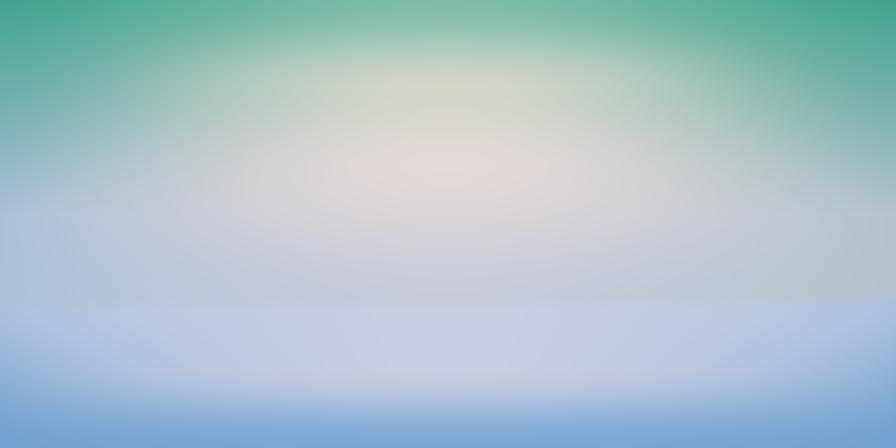
Write a WebGL 1 fragment shader that draws this background.

```glsl
precision highp float;
// A soft studio backdrop: a green wall with a warm oval glow above a blue floor.
// Each zone blends a vertical ramp for its middle with one for its sides,
// and a gently waving, feathered horizon joins the two zones.

uniform vec2 u_resolution;

const float PI = 3.14159265;

// Bell across the width: 1 in the middle, 0 at the sides; sharper as power grows.
float bell(float x, float power) {
  return pow(max(cos(PI * (x - 0.5)), 0.0), power);
}

// Blends three colours down the height, easing between the given depths.
vec3 ramp(float depth, vec3 top, vec3 middle, vec3 bottom, vec3 stops) {
  vec3 color = mix(top, middle, smoothstep(stops.x, stops.y, depth));
  return mix(color, bottom, smoothstep(stops.y, stops.z, depth));
}

vec3 wall(float x, float depth) {
  vec3 green = vec3(0.26, 0.64, 0.55);
  vec3 mint = vec3(0.50, 0.74, 0.67);
  vec3 cream = vec3(0.83, 0.84, 0.79);
  vec3 blush = vec3(0.89, 0.85, 0.84);
  vec3 lavender = vec3(0.78, 0.80, 0.86);
  vec3 mist = mix(vec3(0.67, 0.75, 0.84), vec3(0.70, 0.76, 0.80),
                  smoothstep(0.5, 1.0, x));

  vec3 side = mix(green, mist, clamp(depth / 0.48, 0.0, 1.0));
  vec3 center = ramp(depth, mint, cream, blush, vec3(0.0, 0.2, 0.37));
  center = mix(center, lavender, smoothstep(0.36, 0.68, depth));
  float power = mix(1.5, 1.0, smoothstep(0.1, 0.5, depth));
  return mix(side, center, bell(x, power));
}

vec3 floorColor(float x, float depth) {
  vec3 periwinkle = vec3(0.67, 0.75, 0.87);
  vec3 lilac = vec3(0.79, 0.81, 0.885);
  vec3 blueSide = vec3(0.45, 0.64, 0.82);
  vec3 blueCenter = vec3(0.48, 0.66, 0.84);

  vec3 side = mix(periwinkle, blueSide, smoothstep(0.66, 1.0, depth));
  vec3 center = mix(lilac, blueCenter, smoothstep(0.82, 1.0, depth));
  return mix(side, center, bell(x, 0.8));
}

// Depth of the horizon, rising slightly towards the right.
float horizon(float x) {
  float wave = 0.006 * sin(9.0 * x) + 0.003 * sin(23.0 * x + 1.0);
  return 0.682 - 0.016 * smoothstep(0.5, 1.0, x) + wave * smoothstep(0.4, 0.8, x);
}

void main() {
  vec2 uv = gl_FragCoord.xy / u_resolution;
  float depth = 1.0 - uv.y;

  // Join wall and floor across the feathered horizon.
  float seam = horizon(uv.x);
  float onFloor = smoothstep(seam - 0.015, seam + 0.015, depth);
  vec3 color = mix(wall(uv.x, depth), floorColor(uv.x, depth), onFloor);
  gl_FragColor = vec4(color, 1.0);
}
```
